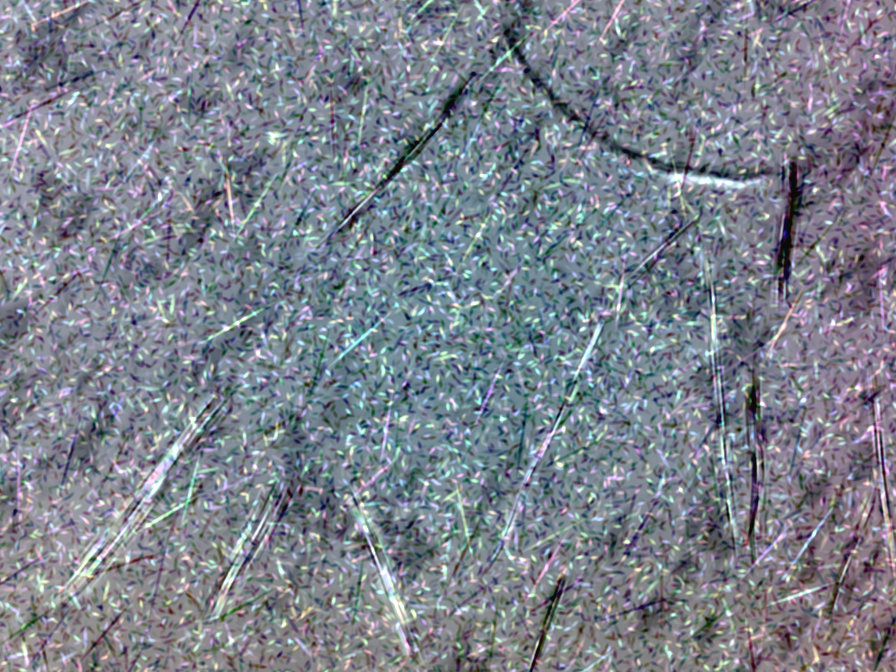
A Shadertoy shader for this texture:

```glsl
const vec3 CENTRE_TEAL = vec3(0.435, 0.545, 0.590);
const vec3 RIM_LAVENDER = vec3(0.525, 0.530, 0.582);
const vec3 WARM_GREY = vec3(0.550, 0.525, 0.515);
const vec3 MAUVE_SHIFT = vec3(0.035, -0.030, -0.005);
const vec2 TEAL_POS = vec2(0.68, 0.52);
const float LEAN = 1.05;          // common direction of the streaks
const float GRAIN_CELL = 0.0088;
const float FLAKE_CELL = 0.022;
const float STREAK_CELL = 0.075;
const float GRAIN_GAIN = 0.36;
const float FLAKE_GAIN = 0.27;
const float STREAK_GAIN = 0.36;
const float IRIDESCENCE = 0.42;
const float PATCH_DEPTH = 0.20;
const vec2 ARC_CENTRE = vec2(1.10, 1.126);
const float ARC_RADIUS = 0.388;

// Long scratches: start and end point, then half width and tone (dark < 0 < bright)
const int SCRATCHES = 12;
const vec4 ENDS[SCRATCHES] = vec4[](
    vec4(0.46, 0.61, 0.74, 0.92), vec4(0.71, 0.12, 0.94, 0.61),
    vec4(0.07, 0.08, 0.37, 0.46), vec4(0.30, 0.06, 0.43, 0.31),
    vec4(0.63, 0.00, 0.51, 0.29), vec4(1.05, 0.67, 1.10, 0.13),
    vec4(1.12, 0.48, 1.13, 0.13), vec4(1.29, 0.48, 1.33, 0.11),
    vec4(1.22, 0.05, 1.31, 0.29), vec4(0.91, 0.56, 1.06, 0.69),
    vec4(1.18, 0.79, 1.16, 0.52), vec4(0.78, -0.02, 0.85, 0.17));
const vec2 STYLE[SCRATCHES] = vec2[](
    vec2(0.010, -0.6), vec2(0.006, 0.6), vec2(0.018, 0.5), vec2(0.017, 0.4),
    vec2(0.013, 0.5), vec2(0.008, 0.1), vec2(0.012, -0.6), vec2(0.009, 0.1),
    vec2(0.007, -0.3), vec2(0.008, -0.8), vec2(0.013, -0.6), vec2(0.009, -0.7));

vec3 hash3(vec2 p) {
    vec3 q = fract(p.xyx * vec3(0.1031, 0.1030, 0.0973));
    q += dot(q, q.yxz + 33.33);
    return fract((q.xxy + q.yzz) * q.zyx);
}

float noise(vec2 p) {
    vec2 i = floor(p), f = fract(p);
    f *= f * (3.0 - 2.0 * f);
    return mix(mix(hash3(i).x, hash3(i + vec2(1, 0)).x, f.x),
               mix(hash3(i + vec2(0, 1)).x, hash3(i + 1.0).x, f.x), f.y);
}

vec2 turn(vec2 p, float a) {
    return vec2(cos(a) * p.x + sin(a) * p.y, cos(a) * p.y - sin(a) * p.x);
}

vec3 rainbow(float t) {
    return cos(6.2832 * (t + vec3(0.0, 0.33, 0.67)));
}

// Signed light of scattered, elongated flakes
vec3 flakes(vec2 p, float cell, float slim, float density, float spread) {
    vec2 g = p / cell + 40.0, id = floor(g);
    vec3 sum = vec3(0.0);
    for (int y = -1; y <= 1; y++)
    for (int x = -1; x <= 1; x++) {
        vec2 c = id + vec2(x, y);
        vec3 place = hash3(c), look = hash3(c + 171.7);
        vec2 d = turn(g - c - place.xy, LEAN + (place.z - 0.5) * spread);
        d.y /= slim;
        float w = max(0.0, 1.0 - dot(d, d));
        float light = mix(-0.7, 1.25, look.x * look.x);
        sum += w * w * step(look.z, density) * (light + IRIDESCENCE * rainbow(look.y) * abs(light));
    }
    return sum;
}

// Fibrous bundles of strands along the long scratches
vec3 scratches(vec2 p) {
    vec3 sum = vec3(0.0);
    for (int i = 0; i < SCRATCHES; i++) {
        vec2 axis = ENDS[i].zw - ENDS[i].xy, q = p - ENDS[i].xy;
        float len = length(axis), seed = float(i) * 9.7;
        vec2 dir = axis / len;
        float u = dot(q, dir), v = dot(q, vec2(-dir.y, dir.x));
        v += 0.010 * (noise(vec2(u * 11.0, seed)) - 0.5);
        float mask = smoothstep(0.0, 0.2 * len, u) * (1.0 - smoothstep(0.75 * len, len, u));
        mask *= exp(-v * v / (STYLE[i].x * STYLE[i].x));
        float strand = noise(vec2(u * 22.0 + seed, v * 260.0 + seed)) - 0.5;
        vec3 hue = 1.0 + 0.25 * rainbow(noise(vec2(u * 30.0, v * 150.0 + seed)));
        sum += mask * (1.1 * strand + 0.3 * STYLE[i].y) * hue;
    }
    return sum;
}

// Curved hair: dark body with a glint on its lower edge
vec3 curvedHair(vec2 p) {
    vec2 q = p - ARC_CENTRE;
    float r = length(q) - ARC_RADIUS, a = atan(q.x, -q.y);
    r += 0.006 * (noise(vec2(a * 14.0, 3.0)) - 0.5);
    float body = smoothstep(-1.2, -1.05, a) * (1.0 - smoothstep(0.05, 0.2, a));
    float glint = smoothstep(-0.4, -0.2, a) * (1.0 - smoothstep(0.0, 0.15, a));
    float dark = body * exp(-pow(r / 0.007, 2.0)) * (0.5 + 0.6 * noise(vec2(a * 18.0, r * 200.0)));
    return glint * exp(-pow((r - 0.012) / 0.006, 2.0)) * vec3(0.42, 0.48, 0.52) - 0.45 * dark;
}

void mainImage(out vec4 fragColor, in vec2 fragCoord) {
    vec2 p = fragCoord / iResolution.y;

    // Broad tint
    float teal = exp(-dot(p - TEAL_POS, p - TEAL_POS) / 0.13);
    float warm = (1.0 - smoothstep(0.0, 0.45, p.y)) * 0.8;
    vec3 color = mix(mix(RIM_LAVENDER, WARM_GREY, warm), CENTRE_TEAL, teal);
    color += MAUVE_SHIFT * smoothstep(1.05, 1.3, p.x);
    color += 0.06 * smoothstep(0.6, 1.1, distance(p, vec2(1.0, 0.3)));

    // Leaning shadow patches and pale haze
    vec2 s = turn(p, LEAN);
    float patches = 0.6 * noise(s * vec2(11.0, 26.0) + 5.0) + 0.4 * noise(s * vec2(30.0, 65.0));
    color -= PATCH_DEPTH * (1.0 - 0.55 * teal) * smoothstep(0.52, 0.85, patches);
    color += 0.06 * (noise(p * 9.0 + 20.0) - 0.4);

    // Grain, flakes and streaks
    float focus = mix(0.8, 1.05, teal);
    color += GRAIN_GAIN * focus * flakes(p, GRAIN_CELL, 0.48, 1.0, 3.14);
    color += FLAKE_GAIN * flakes(p + 3.1, FLAKE_CELL, 0.22, 0.65, 2.4);
    color += STREAK_GAIN * flakes(p + 7.3, STREAK_CELL, 0.055, 0.55, 1.5);
    color += scratches(p) + curvedHair(p);

    fragColor = vec4(clamp(color, 0.04, 1.0), 1.0);
}
```
